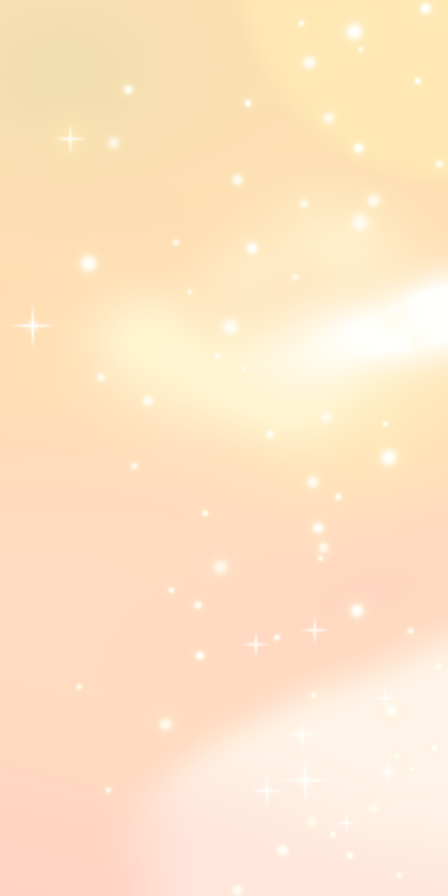
Give the GLSL for this background, as a Shadertoy shader.

```glsl
const vec3 PINK = vec3(1.0, 0.825, 0.765);
const vec3 PEACH = vec3(1.0, 0.857, 0.755);
const vec3 APRICOT = vec3(1.0, 0.868, 0.700);
const vec3 SAND = vec3(0.985, 0.878, 0.695);
const vec3 OLIVE = vec3(0.945, 0.870, 0.690);
const vec3 BUTTER = vec3(1.0, 0.915, 0.705);
const vec3 CREAM = vec3(1.0, 0.955, 0.815);
const vec3 BLUSH = vec3(1.0, 0.905, 0.870);
const vec3 PEARL = vec3(1.0, 0.965, 0.920);
const vec3 WHITE = vec3(1.0, 1.0, 0.985);

vec2 hash2(float n) {
    return fract(sin(vec2(n * 127.1 + 3.7, n * 269.5 + 8.3)) * 43758.5);
}

float valueNoise(vec2 p) {
    vec2 cell = floor(p);
    vec2 f = fract(p);
    f = f * f * (3.0 - 2.0 * f);
    float n = cell.x + cell.y * 57.0;
    float low = mix(hash2(n).x, hash2(n + 1.0).x, f.x);
    float high = mix(hash2(n + 57.0).x, hash2(n + 58.0).x, f.x);
    return mix(low, high, f.y);
}

// Soft elliptical glow, tilted counterclockwise
float glow(vec2 p, vec2 center, vec2 radius, float tilt) {
    float c = cos(tilt), s = sin(tilt);
    vec2 d = p - center;
    vec2 q = vec2(c * d.x + s * d.y, c * d.y - s * d.x) / radius;
    return exp(-dot(q, q));
}

// Four thin tapering rays around a small bright core
float sparkle(vec2 p, vec2 center, float size) {
    vec2 d = abs(p - center);
    vec2 thin = exp(-d * d / 0.000014);
    vec2 taper = 1.0 - smoothstep(0.0, size, d);
    float rays = max(thin.y * taper.x, thin.x * taper.y);
    float core = exp(-dot(d, d) / (size * size * 0.035));
    return max(rays, core * 0.9);
}

vec3 skyColor(vec2 p) {
    vec3 color = mix(PINK, PEACH, smoothstep(0.0, 0.5, p.y + 0.25 * p.x));
    color = mix(color, APRICOT, smoothstep(0.75, 1.2, p.y));
    color = mix(color, SAND, smoothstep(1.3, 1.9, p.y));
    color = mix(color, OLIVE, 0.85 * glow(p, vec2(0.14, 1.84), vec2(0.28, 0.22), 0.0));
    color = mix(color, PINK, 0.45 * glow(p, vec2(0.83, 0.69), vec2(0.3, 0.13), 0.4));

    // Pale disc entering at the upper right corner
    float discDistance = length(p - vec2(1.015, 2.08)) - 0.487;
    return mix(color, BUTTER, 0.8 * (1.0 - smoothstep(-0.035, 0.025, discDistance)));
}

vec3 addUpperCloud(vec3 color, vec2 p) {
    color = mix(color, BUTTER, 0.7 * glow(p, vec2(0.85, 1.08), vec2(0.3, 0.2), 0.2));
    float puffs = 0.8 * glow(p, vec2(0.75, 1.46), vec2(0.16, 0.11), -0.2);
    puffs += 0.45 * glow(p, vec2(0.54, 1.38), vec2(0.11, 0.09), 0.0);
    puffs += 0.75 * glow(p, vec2(0.32, 1.25), vec2(0.13, 0.10), 0.0);
    puffs += 0.9 * glow(p, vec2(0.54, 1.14), vec2(0.29, 0.12), -0.1);
    puffs += 0.6 * glow(p, vec2(0.74, 1.19), vec2(0.24, 0.13), 0.4);
    color = mix(color, CREAM, min(puffs, 1.0));
    float streak = 1.5 * glow(p, vec2(0.96, 1.285), vec2(0.29, 0.085), 0.22);
    return mix(color, WHITE, min(streak, 1.0));
}

vec3 addLowerCloud(vec3 color, vec2 p) {
    float fromRight = 1.0 - p.x;
    float edge = 0.58 - 0.34 * fromRight - 0.2 * fromRight * fromRight;
    float cover = smoothstep(-0.06, 0.09, edge - p.y) * smoothstep(0.2, 0.46, p.x);
    vec3 body = mix(BLUSH, PEARL, smoothstep(0.05, 0.38, p.y + 0.3 * (p.x - 0.6)));
    return mix(color, body, 0.92 * cover);
}

// Round motes, spread evenly in height and denser to the right
vec3 addMotes(vec3 color, vec2 p) {
    const int COUNT = 62;
    for (int i = 0; i < COUNT; i++) {
        float id = float(i);
        vec2 jitter = hash2(id + 11.0);
        vec2 center = vec2(sqrt(jitter.x), 2.0 * (id + jitter.y) / float(COUNT));
        vec2 traits = hash2(id + 97.0);
        float radius = mix(0.006, 0.019, traits.x * traits.x);
        float d = length(p - center) / radius;
        color = mix(color, CREAM, 0.45 * exp(-d * d * 0.35));
        color = mix(color, WHITE, mix(0.6, 1.0, traits.y) * exp(-d * d * d));
    }
    return color;
}

vec3 addSparkles(vec3 color, vec2 p) {
    float light = sparkle(p, vec2(0.073, 1.273), 0.062);
    light = max(light, sparkle(p, vec2(0.682, 0.258), 0.068));
    light = max(light, 0.85 * sparkle(p, vec2(0.157, 1.69), 0.042));
    for (int i = 0; i < 7; i++) {
        float id = float(i);
        vec2 offset = (hash2(id + 41.0) - 0.5) * vec2(0.42, 0.52);
        float size = mix(0.025, 0.05, hash2(id + 63.0).x);
        light = max(light, 0.85 * sparkle(p, vec2(0.76, 0.36) + offset, size));
    }
    color = mix(color, BUTTER, 0.6 * glow(p, vec2(0.157, 1.69), vec2(0.045), 0.0));
    return mix(color, WHITE, light);
}

void mainImage(out vec4 fragColor, in vec2 fragCoord) {
    vec2 p = fragCoord / iResolution.xy * vec2(1.0, 2.0);
    vec2 drift = vec2(valueNoise(p * 6.0), valueNoise(p * 6.0 + 19.0)) - 0.5;
    vec2 cloudPoint = p + 0.035 * drift;
    vec3 color = skyColor(p);
    color = addUpperCloud(color, cloudPoint);
    color = addLowerCloud(color, cloudPoint);
    color = addMotes(color, p);
    color = addSparkles(color, p);
    fragColor = vec4(color, 1.0);
}
```
